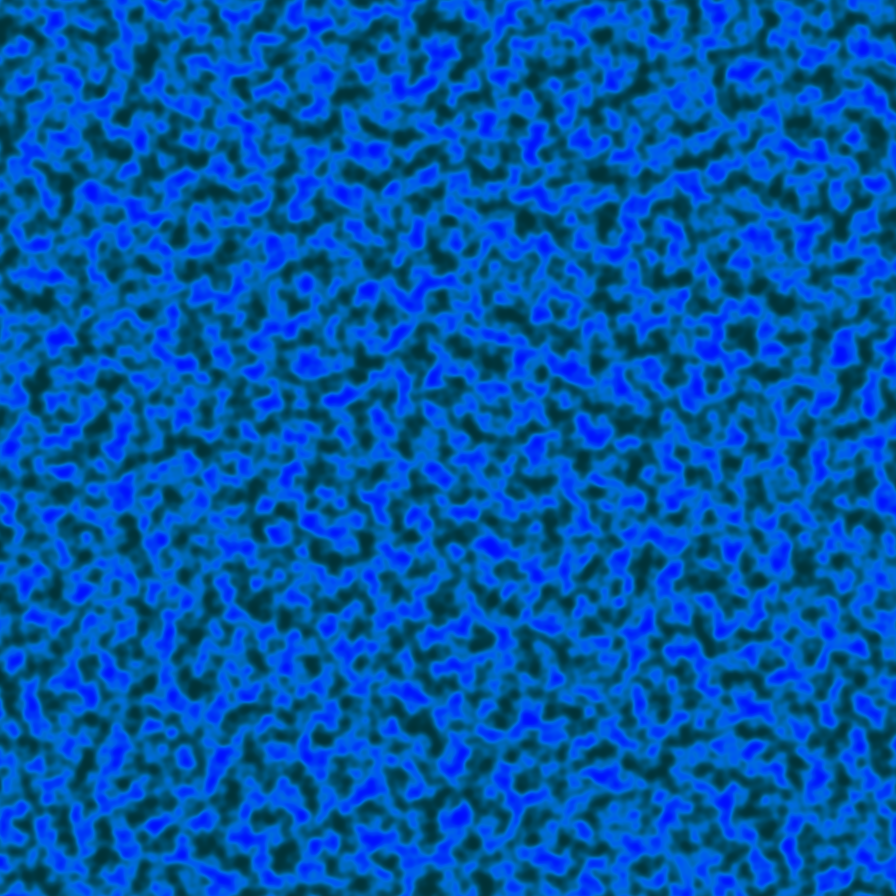
Write a WebGL 1 fragment shader that draws this texture.

```glsl
precision highp float;

uniform vec2 u_resolution;

const float TAU = 6.2831853;
const float CELLS = 37.0;         // coarse noise cells across the canvas
const float FINE_WEIGHT = 0.5;
const float NOISE_SIGMA = 0.241;  // spread of the two summed octaves

float hash(vec2 p) {
  vec3 q = fract(vec3(p.xyx) * 0.1031);
  q += dot(q, q.yzx + 33.33);
  return fract((q.x + q.y) * q.z);
}

// Dot product of a random unit gradient with the offset to its corner
float cornerSlope(vec2 cell, vec2 offset) {
  float angle = TAU * hash(cell);
  return dot(vec2(cos(angle), sin(angle)), offset);
}

float gradientNoise(vec2 p) {
  vec2 cell = floor(p);
  vec2 f = fract(p);
  vec2 fade = f * f * f * (f * (f * 6.0 - 15.0) + 10.0);
  vec2 e = vec2(1.0, 0.0);
  float bottom = mix(cornerSlope(cell, f),
                     cornerSlope(cell + e.xy, f - e.xy), fade.x);
  float top = mix(cornerSlope(cell + e.yx, f - e.yx),
                  cornerSlope(cell + e.xx, f - e.xx), fade.x);
  return mix(bottom, top, fade.y);
}

vec2 rotate(vec2 p, float angle) {
  float c = cos(angle);
  float s = sin(angle);
  return vec2(c * p.x - s * p.y, s * p.x + c * p.y);
}

// Two octaves, turned apart so that their lattices do not line up
float blobs(vec2 p) {
  float coarse = gradientNoise(rotate(p, 0.4) + 71.3);
  float fine = gradientNoise(rotate(p * 2.0, 1.3) + 193.7);
  return coarse + FINE_WEIGHT * fine;
}

// Logistic curve close to the normal distribution: evens out the values
float toRank(float value, float sigma) {
  return 1.0 / (1.0 + exp(-1.702 * value / sigma));
}

vec3 blend(vec3 below, vec3 above, float start, float end, float rank) {
  return mix(below, above, clamp((rank - start) / (end - start), 0.0, 1.0));
}

// Dark teal hollows, azure slopes, pure blue cores
vec3 palette(float rank) {
  vec3 abyss = vec3(0.0, 0.19, 0.21);
  vec3 teal = vec3(0.0, 0.27, 0.36);
  vec3 petrol = vec3(0.0, 0.36, 0.55);
  vec3 cerulean = vec3(0.0, 0.41, 0.73);
  vec3 azure = vec3(0.0, 0.42, 0.87);
  vec3 cobalt = vec3(0.0, 0.34, 0.95);
  vec3 ultramarine = vec3(0.0, 0.19, 0.97);
  vec3 core = vec3(0.0, 0.04, 1.0);

  vec3 color = blend(abyss, teal, 0.0, 0.105, rank);
  color = blend(color, petrol, 0.105, 0.325, rank);
  color = blend(color, cerulean, 0.325, 0.525, rank);
  color = blend(color, azure, 0.525, 0.695, rank);
  color = blend(color, cobalt, 0.695, 0.85, rank);
  color = blend(color, ultramarine, 0.85, 0.96, rank);
  return blend(color, core, 0.96, 1.0, rank);
}

void main() {
  vec2 uv = gl_FragCoord.xy / min(u_resolution.x, u_resolution.y);
  float rank = toRank(blobs(uv * CELLS), NOISE_SIGMA);
  gl_FragColor = vec4(palette(rank), 1.0);
}
```
